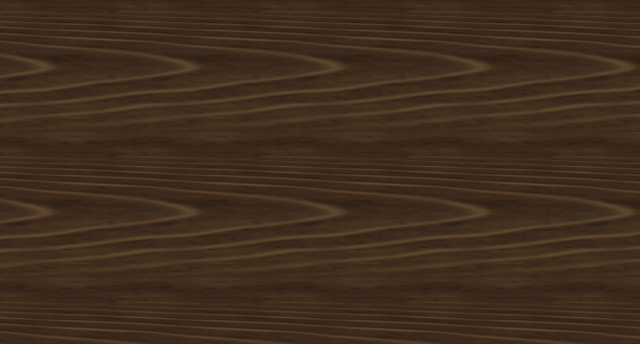
Give the GLSL for this texture, as a Shadertoy shader.

```glsl
#define TILES_ACROSS 4.406
#define TIP vec2(0.318, 0.470)
#define UPPER_SPREAD 0.156
#define LINE_WIDTH 0.065
#define WARP 0.22
#define GRAIN 0.20
#define DARK_RED vec3(0.215, 0.145, 0.100)
#define BROWN vec3(0.262, 0.188, 0.122)
#define OLIVE vec3(0.245, 0.190, 0.128)
#define TAN vec3(0.405, 0.305, 0.190)

float hash(vec2 p) {
    return fract(sin(dot(p, vec2(127.1, 311.7))) * 43758.5453);
}

// Value noise that wraps over one tile; cells gives its resolution
float tileNoise(vec2 uv, vec2 cells) {
    vec2 p = uv * cells;
    vec2 i = floor(p), f = fract(p);
    f = f * f * (3.0 - 2.0 * f);
    vec2 a = mod(i, cells), b = mod(i + 1.0, cells);
    vec2 seed = cells * 0.37;
    return mix(mix(hash(a + seed), hash(vec2(b.x, a.y) + seed), f.x),
               mix(hash(vec2(a.x, b.y) + seed), hash(b + seed), f.x), f.y);
}

// Distance an arm has run back from its tip at height dy (positive is down)
float armRun(float dy) {
    float upper = dy / UPPER_SPREAD;
    float lower = (sqrt(0.0036 + 0.3 * max(dy, 0.0)) - 0.06) / 0.15;
    return dy < 0.0 ? upper * upper : lower * lower;
}

void mainImage(out vec4 fragColor, in vec2 fragCoord) {
    // Square tiles measured from the top left
    vec2 pos = vec2(fragCoord.x, iResolution.y - fragCoord.y) / iResolution.x;
    vec2 uv = fract(pos * TILES_ACROSS);
    float dy = uv.y - TIP.y;
    float away = abs(dy);

    // Growth rings: nested arches that run on through neighbouring tiles
    float bend = tileNoise(uv, vec2(3.0, 7.0)) - 0.5;
    float ring = uv.x - TIP.x + armRun(dy);
    ring += WARP * bend * smoothstep(0.02, 0.15, away);
    float q = fract(ring + 0.5) - 0.5;
    float fade = 1.0 - smoothstep(0.26, 0.46, away);

    // Long fibres, fine grain and short pores
    vec2 fibreUv = uv + vec2(0.0, 0.012 * bend);
    float fibre = tileNoise(fibreUv, vec2(2.0, 34.0));
    float streak = tileNoise(fibreUv, vec2(4.0, 62.0));
    float fine = tileNoise(uv, vec2(22.0, 84.0));
    float pores = smoothstep(0.70, 0.95, tileNoise(uv, vec2(13.0, 71.0)));

    // Ground: red above, brown below, olive inside each arch
    float low = smoothstep(0.40, 0.70, uv.y) * (1.0 - smoothstep(0.85, 1.0, uv.y));
    float broad = tileNoise(uv, vec2(2.0, 9.0));
    vec3 color = mix(DARK_RED, BROWN, 0.2 + 0.35 * low + 0.45 * broad);
    float heart = smoothstep(-0.65, -0.05, q) * (1.0 - smoothstep(-0.05, 0.08, q));
    heart *= 1.0 - smoothstep(0.05, 0.17, away);
    color = mix(color, OLIVE, 0.75 * heart);
    color *= 1.0 + GRAIN * (0.9 * (fibre - 0.5) + 0.7 * (streak - 0.5) + 0.6 * (fine - 0.5));
    color *= 1.0 - 0.13 * pores;

    // Pale ring lines: sharp along the arms, blurred at the tip
    float width = LINE_WIDTH + 0.32 * away;
    float line = exp(-q * q / (width * width));
    float halo = exp(-q * q / (q < 0.0 ? 0.045 : 0.012));
    float strength = 0.30 + 0.45 * tileNoise(uv, vec2(4.0, 11.0));
    color = mix(color, TAN, fade * (line * strength + 0.12 * halo));
    color *= 1.0 - 0.10 * fade * exp(-pow((q - 0.22) / 0.12, 2.0));

    // Thin level streaks where the rings flatten out
    float level = smoothstep(0.66, 0.95, tileNoise(fibreUv, vec2(2.0, 47.0)));
    color = mix(color, TAN, 0.26 * level * smoothstep(0.15, 0.40, away));

    fragColor = vec4(color, 1.0);
}
```
